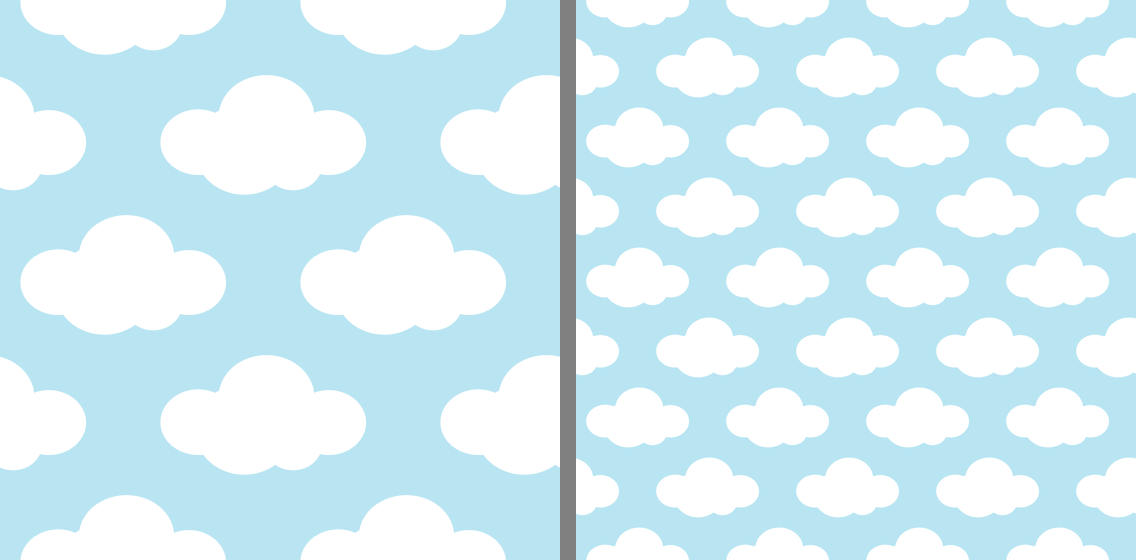
Left, the tile; right, the same tile 2 across and 2 down.
Reproduce this pattern procedurally as a WebGL 2 fragment shader.

```glsl
#version 300 es
precision highp float;
// Flat white clouds on a pale blue sky, in staggered rows.
// Each cloud is a union of five ellipses; a 2 by 2 grid of cells
// holds two clouds per cell, the second shifted by half a cell.

uniform vec2 u_resolution;
out vec4 fragColor;

// Approximate signed distance to an axis-aligned ellipse
float ellipse(vec2 p, vec2 center, vec2 radii) {
  vec2 q = p - center;
  float k = length(q / radii);
  return k * (k - 1.0) / max(length(q / (radii * radii)), 1e-4);
}

// Signed distance to one cloud, in cell units
float cloud(vec2 p) {
  float d = ellipse(p, vec2(0.0, 0.0911), vec2(0.1706, 0.1484));       // crown
  d = min(d, ellipse(p, vec2(-0.2435, 0.0), vec2(0.1354, 0.1172)));    // left puff
  d = min(d, ellipse(p, vec2(0.2227, -0.0013), vec2(0.1328, 0.1159))); // right puff
  d = min(d, ellipse(p, vec2(-0.0794, -0.026), vec2(0.1771, 0.1615))); // large belly
  return min(d, ellipse(p, vec2(0.0951, -0.0807), vec2(0.1029, 0.0911))); // small belly
}

void main() {
  vec2 cell = 2.0 * gl_FragCoord.xy / u_resolution;
  float pixel = 2.0 / min(u_resolution.x, u_resolution.y);

  // Two staggered clouds, each wrapped around its own center
  float d = 1.0;
  for (int i = 0; i < 2; i++) {
    vec2 center = vec2(0.4518, 0.9922) + 0.5 * float(i);
    d = min(d, cloud(fract(cell - center + 0.5) - 0.5));
  }

  vec3 sky = vec3(0.725, 0.898, 0.949);
  vec3 white = vec3(1.0);
  float cover = clamp(0.5 - d / pixel, 0.0, 1.0);
  fragColor = vec4(mix(sky, white, cover), 1.0);
}
```
